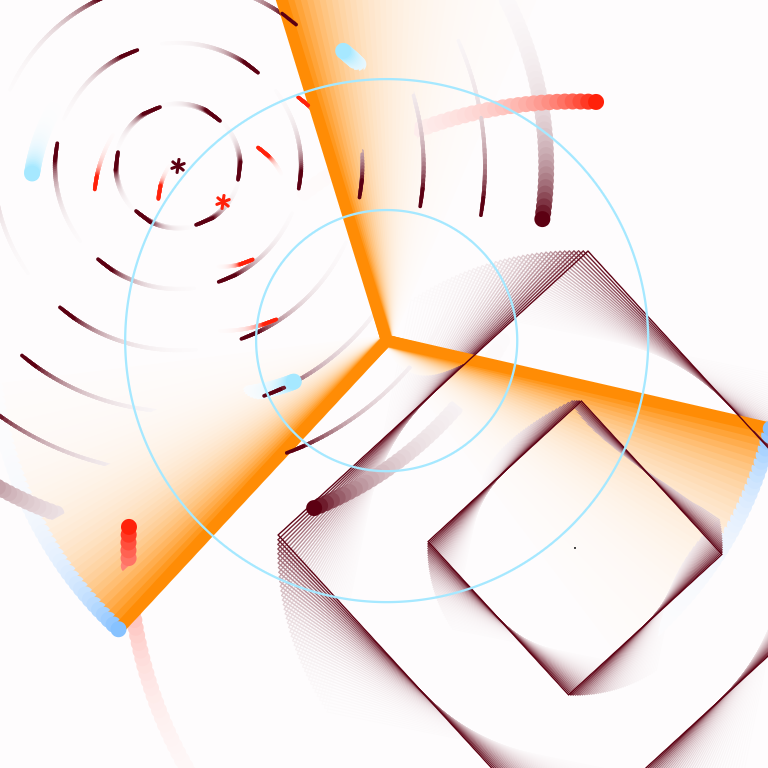
Give the GLSL for this background, as a Shadertoy shader.

```glsl
const vec3 PAPER = vec3(0.996, 0.990, 0.993);
const vec3 ORANGE = vec3(1.0, 0.55, 0.02);
const vec3 MAROON = vec3(0.36, 0.0, 0.07);
const vec3 RED = vec3(1.0, 0.13, 0.04);
const vec3 ICE = vec3(0.65, 0.91, 1.0);
const vec3 SKY = vec3(0.53, 0.76, 1.0);

const int FRAMES = 40;          // echoes left by the moving parts
const float FADE = 0.11;        // share of each echo lost per frame

const vec2 HUB = vec2(0.5035, 0.5565);
const float RING_INNER = 0.170;
const float RING_OUTER = 0.3405;
const float ARM_LENGTH = 0.513;
const float ARM_ANGLE = 107.1;
const float ARM_STEP = -1.0;    // degrees per echo, here and below

const vec2 SQUARE_CENTER = vec2(0.7487, 0.2865);
const float SQUARE_INNER = 0.1354;
const float SQUARE_OUTER = 0.2736;
const float SQUARE_ANGLE = 42.5;
const float SQUARE_STEP = 0.9;

const float ORBIT_RADIUS = 0.5814;
const float ORBIT_ANGLE = 87.3;
const float ORBIT_STEP = 1.0;

const vec2 DARK_CENTER = vec2(0.2318, 0.7839);
const float DARK_SPACING = 0.0799;
const float DARK_ANGLE = -8.3;
const float DARK_STEP = 1.0;

const vec2 RED_CENTER = vec2(0.2904, 0.7370);
const float RED_SPACING = 0.0838;
const float RED_ANGLE = 51.5;
const float RED_STEP = -0.5;

const float DOT_RADIUS = 0.0104;
const float DASH_RADIUS = 0.0024;
const float LINE_RADIUS = 0.0009;

float pixel;

// Fold the plane into equal sectors, the first one centred on the angle
vec2 foldSectors(vec2 p, float degrees0, float count) {
    float sector = 6.2831853 / count;
    float a = atan(p.y, p.x) - radians(degrees0);
    a = mod(a + 0.5 * sector, sector) - 0.5 * sector;
    return length(p) * vec2(cos(a), sin(a));
}

vec2 toLocal(vec2 p, float degrees0) {
    float c = cos(radians(degrees0)), s = sin(radians(degrees0));
    return vec2(c * p.x + s * p.y, c * p.y - s * p.x);
}

float squareDistance(vec2 p, float halfSide) {
    vec2 d = abs(p) - halfSide;
    return length(max(d, 0.0)) + min(max(d.x, d.y), 0.0);
}

// Distance to a segment along the x axis
float spanDistance(vec2 p, float from, float to) {
    return length(vec2(p.x - clamp(p.x, from, to), p.y));
}

void paint(inout vec3 color, vec3 ink, float d) {
    color = mix(color, ink, clamp(0.5 - d / pixel, 0.0, 1.0));
}

// Spokes of crosswise dashes, each ending in a dot
void paintSpokes(inout vec3 color, vec2 q, float spacing, float last,
                 float halfDash, float lag, vec3 dashInk, vec3 dotInk) {
    float k = clamp(floor(q.x / spacing + 0.5), 1.0, last);
    vec2 cell = q - vec2(k * spacing, 0.0);
    if (k < last) {
        paint(color, dashInk, spanDistance(cell.yx, lag - halfDash, lag + halfDash) - DASH_RADIUS);
    } else {
        paint(color, dotInk, length(cell) - DOT_RADIUS);
    }
}

void paintFrame(inout vec3 color, vec2 p, float age) {
    // Orbiting red dots
    vec2 q = foldSectors(p - SQUARE_CENTER, ORBIT_ANGLE + age * ORBIT_STEP, 4.0);
    paint(color, RED, length(q - vec2(ORBIT_RADIUS, 0.0)) - DOT_RADIUS);

    // Sweeping arms and their tips
    q = foldSectors(p - HUB, ARM_ANGLE + age * ARM_STEP, 3.0);
    paint(color, ORANGE, spanDistance(q, 0.0, ARM_LENGTH) - 0.0076);
    paint(color, SKY, length(q - vec2(ARM_LENGTH, 0.0)) - DOT_RADIUS);

    // Turning squares
    q = toLocal(p - SQUARE_CENTER, SQUARE_ANGLE + age * SQUARE_STEP);
    float edge = min(abs(squareDistance(q, SQUARE_INNER)), abs(squareDistance(q, SQUARE_OUTER)));
    paint(color, MAROON, edge - LINE_RADIUS);

    // Dark and red spokes
    q = foldSectors(p - DARK_CENTER, DARK_ANGLE + age * DARK_STEP, 6.0);
    paintSpokes(color, q, DARK_SPACING, 6.0, 0.0115, 0.005, MAROON, MAROON);
    q = foldSectors(p - RED_CENTER, RED_ANGLE + age * RED_STEP, 3.0);
    paintSpokes(color, q, RED_SPACING, 3.0, 0.0085, 0.0, RED, ICE);
}

void mainImage(out vec4 fragColor, in vec2 fragCoord) {
    vec2 p = fragCoord / iResolution.y;
    pixel = 1.0 / iResolution.y;
    vec3 color = PAPER;

    // Oldest echo first, each washed out by the next
    for (int i = FRAMES; i >= 0; i--) {
        color = mix(color, PAPER, FADE);
        paintFrame(color, p, float(i));
    }

    // Fixed rings, stars and centre point
    float r = length(p - HUB);
    paint(color, ICE, min(abs(r - RING_INNER), abs(r - RING_OUTER)) - 0.0015);
    paint(color, MAROON, spanDistance(foldSectors(p - DARK_CENTER, 21.7, 6.0), 0.0, 0.0085) - 0.002);
    paint(color, RED, spanDistance(foldSectors(p - RED_CENTER, 21.5, 6.0), 0.0, 0.0085) - 0.002);
    paint(color, vec3(0.0), length(p - SQUARE_CENTER) - 0.0012);

    fragColor = vec4(color, 1.0);
}
```
